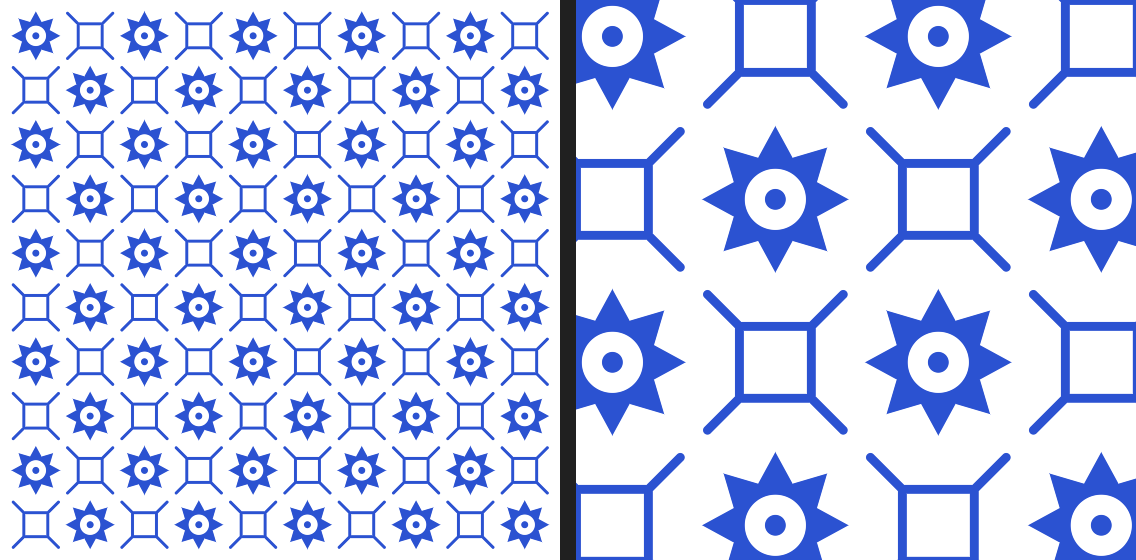
Left: the whole. Right: its middle third, enlarged.
Write a WebGL 1 fragment shader that draws this pattern.

```glsl
precision highp float;

uniform vec2 u_resolution;

#define COUNT 10.0
#define PITCH 0.0970
#define MARGIN 0.0640
#define STAR_TIP 0.0436
#define STAR_VALLEY 0.0268
#define HOLE_RADIUS 0.0182
#define DOT_RADIUS 0.0062
#define SQUARE_HALF 0.0214
#define ARM_END 0.0404
#define LINE_WIDTH 0.0053
#define INK vec3(0.17, 0.32, 0.82)
#define PAPER vec3(1.0)

const float PI = 3.14159265;

// Eight-pointed star, folded into half of one point
float starDistance(vec2 p) {
  float sector = PI / 4.0;
  float angle = mod(atan(p.y, p.x) + 0.5 * sector, sector) - 0.5 * sector;
  vec2 folded = length(p) * vec2(cos(angle), abs(sin(angle)));
  vec2 tip = vec2(STAR_TIP, 0.0);
  vec2 valley = STAR_VALLEY * vec2(cos(0.5 * sector), sin(0.5 * sector));
  vec2 edge = valley - tip;
  return dot(folded - tip, normalize(vec2(edge.y, -edge.x)));
}

// Star with a round hole and a central dot
float eyeStarDistance(vec2 p) {
  float r = length(p);
  float pierced = max(starDistance(p), HOLE_RADIUS - r);
  return min(pierced, r - DOT_RADIUS);
}

// Square outline with a diagonal arm at each corner
float armedSquareDistance(vec2 p) {
  vec2 q = abs(p);
  vec2 d = q - SQUARE_HALF;
  float outline = abs(length(max(d, 0.0)) + min(max(d.x, d.y), 0.0));
  float along = clamp(0.5 * (q.x + q.y), SQUARE_HALF, ARM_END);
  float arm = length(q - vec2(along));
  return min(outline, arm) - 0.5 * LINE_WIDTH;
}

void main() {
  float size = min(u_resolution.x, u_resolution.y);
  vec2 uv = gl_FragCoord.xy / size;

  // Cells are counted from the top left
  vec2 p = vec2(uv.x, 1.0 - uv.y) - MARGIN;
  vec2 cell = clamp(floor(p / PITCH + 0.5), 0.0, COUNT - 1.0);
  vec2 local = p - cell * PITCH;

  // Motifs alternate like a checkerboard
  bool isStar = mod(cell.x + cell.y, 2.0) < 0.5;
  float dist = isStar ? eyeStarDistance(local) : armedSquareDistance(local);

  float pixel = 1.0 / size;
  float coverage = 1.0 - smoothstep(-0.6 * pixel, 0.6 * pixel, dist);
  gl_FragColor = vec4(mix(PAPER, INK, coverage), 1.0);
}
```
